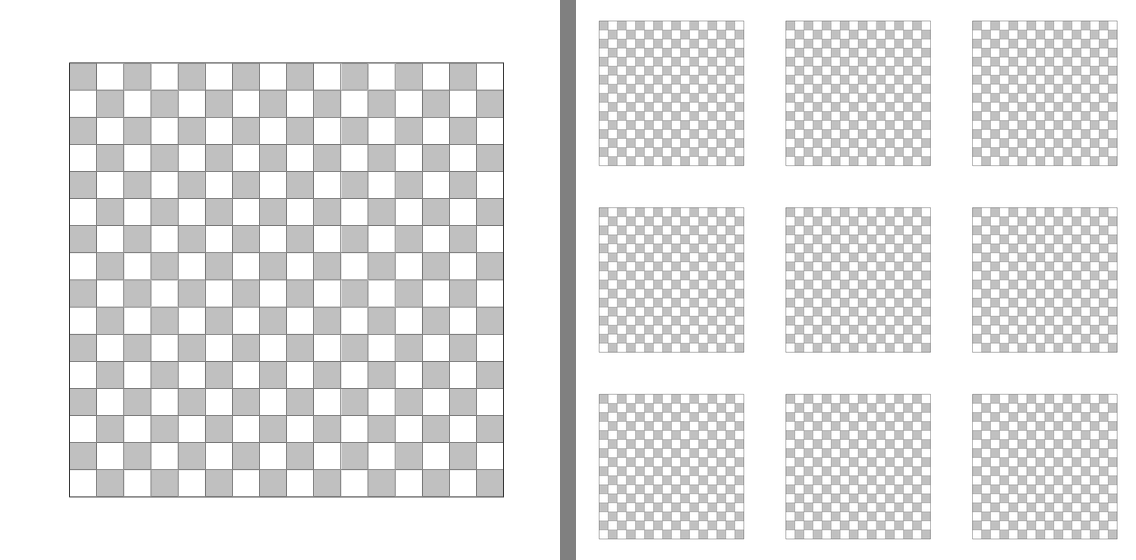
Left: one tile. Right: repeated 3 by 3.
Reproduce this pattern procedurally as a Shadertoy shader.

```glsl
// Sixteen by sixteen checkerboard of grey and white cells, ruled with hairlines on a white margin.

const float CELLS = 16.0;
const vec2 BOARD_CORNER = vec2(0.1243, 0.1126);
const float BOARD_SIZE = 0.775;
const float HAIRLINE = 0.00087;
const float BORDER = 0.0014;
const float FILL_INSET = 0.0006;
const float WIDE_GAP = 0.0011;
const vec3 PAPER = vec3(1.0);
const vec3 GREY = vec3(0.753);
const vec3 INK = vec3(0.0);

// Share of a pixel, per axis, that lies between two edges
vec2 spanCoverage(vec2 p, vec2 low, vec2 high, vec2 pixel) {
    vec2 overlap = min(p + 0.5 * pixel, high) - max(p - 0.5 * pixel, low);
    return clamp(overlap / pixel, 0.0, 1.0);
}

// Grey cells, set in slightly from the ruling
float checkerFill(vec2 p, float cellSize, vec2 pixel) {
    vec2 cell = clamp(floor(p / cellSize), 0.0, CELLS - 1.0);
    float isGrey = mod(cell.x + cell.y, 2.0);

    // Two columns sit a little further from their left line
    float wideColumn = 1.0 - step(0.5, abs(abs(cell.x - 11.0) - 1.0));
    vec2 low = cell * cellSize + FILL_INSET;
    low.x += WIDE_GAP * wideColumn;
    vec2 high = (cell + 1.0) * cellSize - FILL_INSET;

    vec2 cover = spanCoverage(p, low, high, pixel);
    return isGrey * cover.x * cover.y;
}

// Hairlines between cells with a heavier outer frame
float ruling(vec2 p, float cellSize, vec2 pixel) {
    vec2 index = clamp(floor(p / cellSize + 0.5), 0.0, CELLS);
    vec2 isOuter = step(0.5 * CELLS - 0.5, abs(index - 0.5 * CELLS));
    vec2 halfWidth = 0.5 * mix(vec2(HAIRLINE), vec2(BORDER), isOuter);
    vec2 center = index * cellSize;

    vec2 line = spanCoverage(p, center - halfWidth, center + halfWidth, pixel);
    vec2 extent = spanCoverage(p, vec2(-0.5 * BORDER),
                               vec2(CELLS * cellSize + 0.5 * BORDER), pixel);
    vec2 ink = line * extent.yx;
    return max(ink.x, ink.y);
}

void mainImage(out vec4 fragColor, in vec2 fragCoord) {
    vec2 pixel = 1.0 / iResolution.xy;
    vec2 p = fragCoord * pixel - BOARD_CORNER;
    float cellSize = BOARD_SIZE / CELLS;

    vec3 color = mix(PAPER, GREY, checkerFill(p, cellSize, pixel));
    color = mix(color, INK, ruling(p, cellSize, pixel));
    fragColor = vec4(color, 1.0);
}
```
